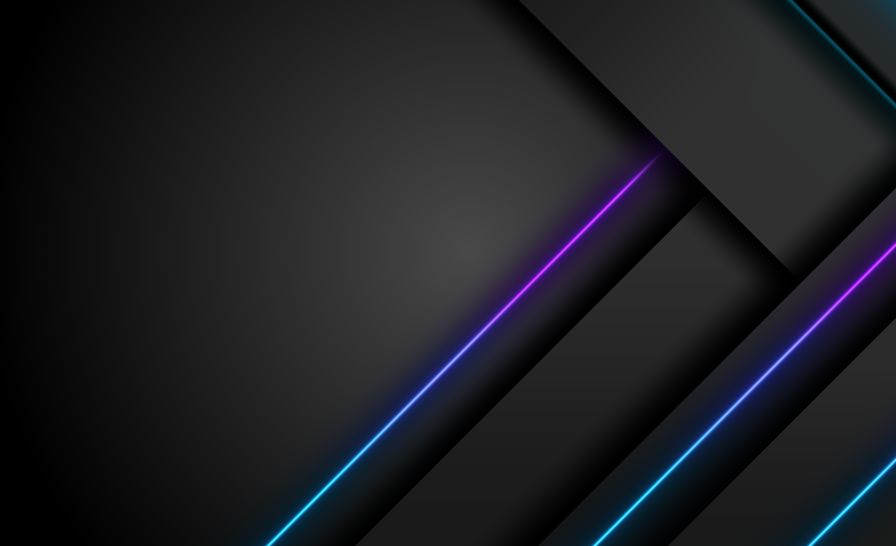
Reproduce this background procedurally as a Shadertoy shader.

```glsl
// Dark overlapping diagonal panels with soft shadows and glowing neon strips.

const float DIAG = 0.70710678;
const vec3 CYAN = vec3(0.08, 0.75, 1.0);
const vec3 PERIWINKLE = vec3(0.42, 0.48, 1.0);
const vec3 VIOLET = vec3(0.66, 0.08, 1.0);

// Antialiased coverage: 1 where the signed distance is positive.
float cover(float dist) {
    float px = 0.75 / iResolution.y;
    return smoothstep(-px, px, dist);
}

// Light left beside a raised edge: 0 at the edge, 1 beyond the width.
float shade(float dist, float width) {
    return smoothstep(0.0, width, dist);
}

// Three-stop ramp along the canvas height.
vec3 ramp(vec3 low, vec3 middle, vec3 high, float y) {
    vec3 c = mix(low, middle, smoothstep(0.08, 0.33, y));
    return mix(c, high, smoothstep(0.33, 0.49, y));
}

// Tinted halo, tight bloom and bright core of one strip.
vec3 neon(vec3 base, float dist, float y, float strength) {
    float r = abs(dist);
    vec3 tint = ramp(vec3(0.0, 0.10, 0.15), vec3(0.05, 0.07, 0.25),
                     vec3(0.12, 0.03, 0.24), y);
    vec3 bloom = ramp(vec3(0.0, 0.32, 0.60), vec3(0.10, 0.14, 0.75),
                      vec3(0.24, 0.02, 0.70), y);
    vec3 light = ramp(CYAN, PERIWINKLE, VIOLET, y);
    float halo = 0.8 * exp(-pow(r / 0.048, 2.0));
    vec3 c = mix(base, tint, halo * mix(0.6, 1.0, strength));
    c += bloom * exp(-r / 0.0085) * 0.65 * strength;
    float core = exp(-pow(r / 0.0034, 2.0)) * strength;
    c = mix(c, light, core);
    return c + 0.22 * exp(-pow(r / 0.0018, 2.0)) * strength;
}

void mainImage(out vec4 fragColor, in vec2 fragCoord) {
    vec2 p = fragCoord / iResolution.y;

    // Diagonal axes: "across" cuts rising edges, "along" cuts falling ones.
    float across = p.x - p.y + 1.0;
    float along = p.x + p.y - 1.0;
    float lowerEdge = (across - 1.650) * DIAG;
    float stripeEdge = (across - 1.985) * DIAG;
    float cornerEdge = (across - 2.223) * DIAG;
    float topEdge = (along - 0.950) * DIAG;
    float tealEdge = (along - 1.447) * DIAG;

    // Left panel: radial sheen, shadows and a strip with a tapered end.
    float sheen = 0.285 * max(0.0, 1.0 - length(p - vec2(0.86, 0.54)) / 0.89);
    vec3 color = vec3(sheen);
    color *= shade(-lowerEdge, 0.095) * shade(-topEdge, 0.085);
    float taper = 1.0 - smoothstep(0.76, 0.95, along);
    color = neon(color, (across - 1.491) * DIAG, p.y, taper);

    // Lower middle panel.
    vec3 lower = vec3(mix(0.10, 0.185, smoothstep(0.0, 0.65, p.y)));
    lower *= shade(-stripeEdge, 0.095) * shade(-topEdge, 0.085);
    color = mix(color, lower, cover(lowerEdge));

    // Upper panel, tinted by a dim teal edge.
    vec3 upper = vec3(mix(0.11, 0.19, smoothstep(0.95, 1.55, across)));
    upper *= shade(-stripeEdge, 0.09) * shade(-tealEdge, 0.085);
    upper += vec3(0.0, 0.10, 0.12) * exp(-abs(tealEdge) / 0.03);
    upper += vec3(0.02, 0.20, 0.25) * exp(-pow(tealEdge / 0.004, 2.0));
    color = mix(color, upper, cover(topEdge));

    // Top right panel with a glow in its far corner.
    vec3 topRight = vec3(0.155) * shade(tealEdge - 0.012, 0.022);
    float cornerGlow = exp(-abs(along - 1.65) / 0.045);
    topRight = mix(topRight, vec3(0.0, 0.32, 0.44), 0.8 * cornerGlow);
    color = mix(color, topRight, cover(tealEdge - 0.004));

    // Wide rising stripe.
    vec3 stripe = vec3(mix(0.08, 0.19, smoothstep(0.0, 0.65, p.y)));
    stripe *= shade(-cornerEdge, 0.095);
    stripe = neon(stripe, (across - 2.089) * DIAG, p.y, 1.0);
    color = mix(color, stripe, cover(stripeEdge));

    // Bottom right panel.
    vec3 corner = vec3(mix(0.10, 0.17, smoothstep(0.0, 0.4, p.y)));
    corner = neon(corner, (across - 2.483) * DIAG, p.y, 1.0);
    color = mix(color, corner, cover(cornerEdge));

    fragColor = vec4(clamp(color, 0.0, 1.0), 1.0);
}
```
